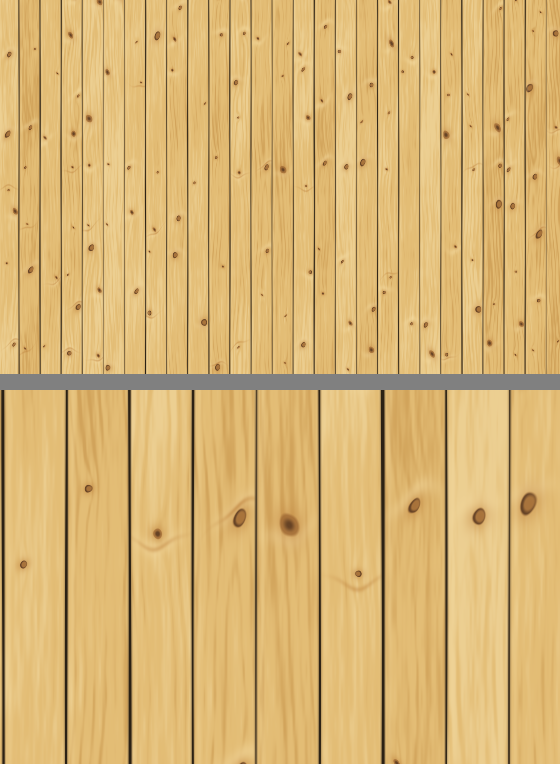
Top: the whole. Bottom: its middle third, enlarged.
Reproduce this texture procedurally as a WebGL 1 fragment shader.

```glsl
precision highp float;
// Wall of narrow upright pine boards with thin seams, flowing grain and scattered knots.

uniform vec2 u_resolution;

// Layout, in board widths
const float BOARDS = 26.55;       // boards across the canvas
const float FIRST_OFFSET = 0.10;  // part of the first board cut off at the left
const float SEAM_MIN = 0.010;     // half widths of the gaps
const float SEAM_MAX = 0.025;
const float KNOT_STEP = 2.1;      // height of one knot cell
const float KNOT_CHANCE = 0.60;
const float KNOT_MIN = 0.05;
const float KNOT_MAX = 0.16;
const float RING_DENSITY = 42.0;
const float RING_STRENGTH = 0.36;
const float FIBRE_STRENGTH = 0.30;

const vec3 PALE = vec3(0.925, 0.81, 0.57);
const vec3 HONEY = vec3(0.89, 0.74, 0.46);
const vec3 DEEP = vec3(0.82, 0.64, 0.355);
const vec3 FLARE = vec3(0.96, 0.86, 0.63);
const vec3 AMBER = vec3(0.76, 0.53, 0.26);
const vec3 KNOT_BROWN = vec3(0.63, 0.42, 0.21);
const vec3 KNOT_DARK = vec3(0.33, 0.20, 0.11);
const vec3 SEAM_BROWN = vec3(0.52, 0.42, 0.27);
const vec3 SEAM_DARK = vec3(0.17, 0.13, 0.08);

float hash(vec2 p) {
  return fract(sin(dot(p, vec2(127.1, 311.7))) * 43758.5);
}

float noise(vec2 p) {
  vec2 i = floor(p), f = fract(p);
  f = f * f * (3.0 - 2.0 * f);
  return mix(mix(hash(i), hash(i + vec2(1.0, 0.0)), f.x),
             mix(hash(i + vec2(0.0, 1.0)), hash(i + 1.0), f.x), f.y);
}

// Share of a pixel covered by a line of the given half width
float lineCover(float d, float halfWidth, float px) {
  return clamp((halfWidth - d) / px + 0.5, 0.0, 1.0)
       - clamp((-halfWidth - d) / px + 0.5, 0.0, 1.0);
}

vec3 woodColour(float tone) {
  vec3 c = mix(DEEP, HONEY, smoothstep(0.0, 0.5, tone));
  return mix(c, PALE, smoothstep(0.5, 1.0, tone));
}

vec3 boardColour(float board, vec2 q, float px) {
  float seed = hash(vec2(board, 3.7));
  float phase = seed * 40.0;
  float bulge = 0.0, halo = 0.0, flare = 0.0, crease = 0.0;
  float body = 0.0, core = 0.0;

  // Knots: one jittered candidate in each cell along the board
  float row = floor(q.y / KNOT_STEP);
  for (int j = -1; j <= 1; j++) {
    vec2 cell = vec2(board, row + float(j));
    float kind = hash(cell + 11.3);
    float present = step(hash(cell + 5.1), KNOT_CHANCE);
    float size = hash(cell + 23.9);
    float radius = mix(KNOT_MIN, KNOT_MAX, size * size);
    vec2 centre = vec2(mix(0.16, 0.84, hash(cell + 31.7)),
                       (cell.y + mix(0.1, 0.9, hash(cell + 47.2))) * KNOT_STEP);
    vec2 d = q - centre;
    float tilt = (kind - 0.5) * 1.4;
    vec2 e = vec2(d.x, d.y + d.x * tilt) / (radius * vec2(1.0, mix(0.85, 1.3, size)));
    float r = length(e) + 0.07 * sin(e.x * 3.0 + kind * 30.0);
    float soft = max(px / radius, 0.35);

    vec2 spread = e * vec2(0.45, 0.17);
    bulge += present * 4.5 * exp(-dot(spread, spread));
    halo += present * exp(-r * r * 0.36);
    float inside = present * (1.0 - smoothstep(1.0 - soft * 0.5, 1.0 + soft * 0.5, r));
    body = max(body, inside);
    // Dark outline on one side, or a dark heart
    float rim = smoothstep(0.45, 0.95, r + 0.25 * e.x * sign(tilt));
    float pith = 1.0 - smoothstep(0.2, 0.8, r);
    core = max(core, inside * mix(rim, pith, step(0.55, kind)));

    // Pale slanted sheen and a faint brown crease beside some knots
    float side = kind < 0.5 ? -1.0 : 1.0;
    float arc = d.y * side + 0.2 - d.x * tilt - d.x * d.x * 0.7
              + 0.05 * sin(d.x * 9.0 + phase);
    float reach = exp(-d.x * d.x * 7.0);
    flare += present * reach * exp(-arc * arc * 45.0) * step(0.35, size);
    crease += present * reach * exp(-arc * arc * 500.0) * step(0.8, hash(cell + 71.4));
  }

  // Growth rings: long arches that bend around the knots
  float sway = 0.07 * sin(q.y * 0.55 + phase) + 0.03 * sin(q.y * 1.7 + phase * 2.0);
  float heart = mix(0.15, 0.85, hash(vec2(board, 8.2)));
  float arch = length(vec2(q.x - heart + sway, 0.11));
  float ringPhase = RING_DENSITY * arch + q.y * mix(-1.4, 1.4, seed)
                  + 0.8 * sin(q.y * 0.9 + phase) + bulge;
  float ring = pow(0.5 + 0.5 * sin(ringPhase), 2.5);
  float ringAmount = RING_STRENGTH * mix(0.3, 1.0, hash(vec2(board, 14.6)));

  // Fine fibres and slow drift of tone
  float fibre = noise(vec2(q.x * 13.0 + sway * 8.0 + phase, q.y * 0.7)) - 0.5;
  fibre += 0.8 * (noise(vec2(q.x * 29.0 + phase, q.y * 2.3)) - 0.5);
  float drift = 0.08 * sin(q.y * 0.43 + phase) + 0.06 * sin(q.y * 1.1 - q.x * 3.0 + phase);
  float tone = 0.61 + 0.52 * (hash(vec2(board, 19.4)) - 0.5) + drift
             + FIBRE_STRENGTH * fibre - ringAmount * ring;

  vec3 c = woodColour(clamp(tone, 0.0, 1.0));
  c = mix(c, FLARE, clamp(flare * 0.5, 0.0, 0.7));
  c = mix(c, AMBER, clamp(halo * 0.6 + crease * 0.45, 0.0, 0.75));
  return mix(c, mix(KNOT_BROWN, KNOT_DARK, core), body * 0.85);
}

void main() {
  float px = BOARDS / u_resolution.x;
  vec2 p = gl_FragCoord.xy * px + vec2(FIRST_OFFSET, 0.0);
  float board = floor(p.x);
  vec3 c = boardColour(board, vec2(p.x - board, p.y), px);

  // Seams: uneven gaps, with a soft shaded edge on both boards
  float seam = floor(p.x + 0.5);
  float depth = hash(vec2(seam, 61.3));
  float d = p.x - seam + 0.006 * sin(p.y * 0.5 + depth * 20.0);
  float halfWidth = mix(SEAM_MIN, SEAM_MAX, depth) * (1.0 + 0.15 * sin(p.y * 0.8 + seam * 2.0));
  c = mix(c, FLARE, 0.25 * exp(-pow((d - 0.10) / 0.04, 2.0)));
  c = mix(c, SEAM_BROWN, 0.35 * lineCover(d, halfWidth + 0.02, px));
  c = mix(c, mix(SEAM_BROWN, SEAM_DARK, smoothstep(0.0, 0.4, depth)), lineCover(d, halfWidth, px));

  gl_FragColor = vec4(c, 1.0);
}
```
